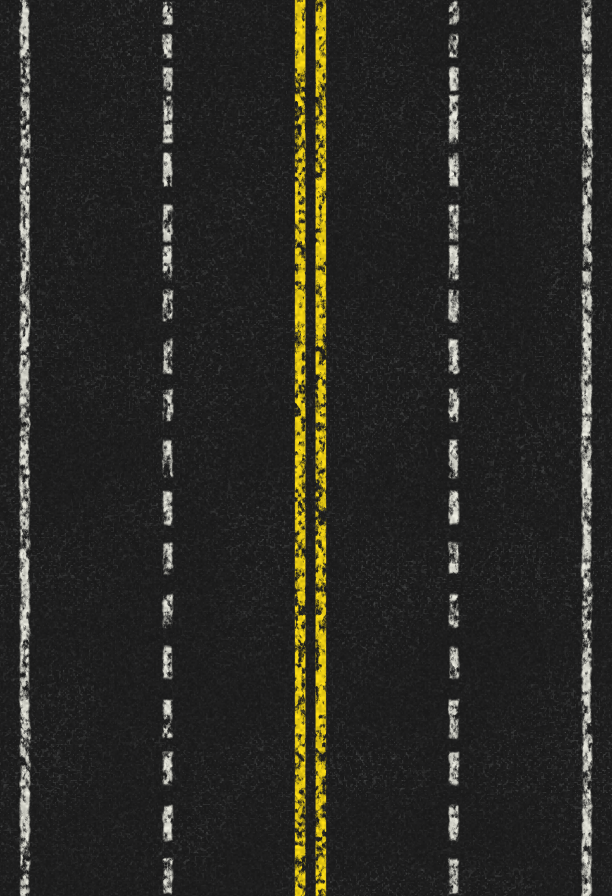
Reproduce this texture procedurally as a Shadertoy shader.

```glsl
// Worn road seen from above: dark speckled asphalt, two solid white edge lines,
// two columns of uneven white dashes and a double yellow centre line.
// Lines are box masks with noisy edges; layered noise chips the paint away.

// Horizontal positions are fractions of the width, vertical ones of the height.
const vec2 EDGE_X = vec2(0.0405, 0.959);
const vec2 DASH_X = vec2(0.2740, 0.7415);
const vec2 CENTRE_X = vec2(0.4905, 0.5242);
const float WHITE_HALF = 0.0074;
const float YELLOW_HALF = 0.0086;

// Short dashes fill the top zone, longer ones the rest (depth is from the top).
const float ZONE_DEPTH = 0.1035;
const float SHORT_PITCH = 0.0365;
const float SHORT_LENGTH = 0.0255;
const float LONG_PITCH = 0.0570;
const float LONG_LENGTH = 0.0385;

const vec3 ASPHALT = vec3(0.112, 0.112, 0.113);
const vec3 STONE = vec3(0.40, 0.41, 0.41);
const vec3 WHITE = vec3(0.88, 0.88, 0.84);
const vec3 YELLOW = vec3(0.96, 0.84, 0.08);

float hash(vec2 p) {
    vec3 q = fract(p.xyx * vec3(0.1031, 0.1030, 0.0973));
    q += dot(q, q.yzx + 33.33);
    return fract((q.x + q.y) * q.z);
}

float noise(vec2 p) {
    vec2 i = floor(p), f = fract(p);
    f = f * f * (3.0 - 2.0 * f);
    return mix(mix(hash(i), hash(i + vec2(1, 0)), f.x),
               mix(hash(i + vec2(0, 1)), hash(i + vec2(1, 1)), f.x), f.y);
}

float fbm(vec2 p) {
    float sum = 0.0, amp = 0.533;
    for (int i = 0; i < 4; i++) {
        sum += amp * noise(p);
        p = mat2(1.6, 1.2, -1.2, 1.6) * p + 17.3;
        amp *= 0.5;
    }
    return sum;
}

// Distance to the nearest stone centre
float stoneDistance(vec2 p) {
    vec2 cell = floor(p);
    float nearest = 2.0;
    for (int y = -1; y <= 1; y++)
    for (int x = -1; x <= 1; x++) {
        vec2 c = cell + vec2(x, y);
        vec2 centre = c + vec2(hash(c + 3.7), hash(c + 91.2));
        nearest = min(nearest, length(p - centre));
    }
    return nearest;
}

vec3 asphalt(vec2 p) {
    float patches = smoothstep(0.2, 0.8, fbm(p * 14.0 + 5.0));
    float grain = noise(p * 480.0);
    float rim = 1.0 - smoothstep(0.0, 0.28, abs(stoneDistance(p * 75.0) - 0.45));
    float dots = smoothstep(0.5, 0.9, noise(p * 520.0 + 40.0));
    float speck = smoothstep(0.72, 0.95, noise(p * 450.0 + 80.0));
    float light = (0.25 + 0.75 * rim) * dots * 0.30 + speck * 0.34;
    vec3 base = ASPHALT * (0.84 + 0.28 * grain);
    return mix(base, STONE, light * mix(0.3, 0.85, patches));
}

// Soft-edged band: 1 inside, 0 outside
float band(float d, float halfWidth, float soft) {
    return 1.0 - smoothstep(-soft, soft, abs(d) - halfWidth);
}

// Start offset of a long dash, in pitches: a slow drift and a local push
float dashDrift(float k) {
    float push = (k - 1.7) / 1.3;
    return 0.29 * exp(-push * push) - 0.20 * sin(k * 0.2094);
}

float dashes(float depth, float soft) {
    float mask = 0.0;
    if (depth < ZONE_DEPTH) {
        float t = mod(depth, SHORT_PITCH) - 0.5 * SHORT_LENGTH - 0.002;
        mask = band(t, 0.5 * SHORT_LENGTH, soft);
    }
    float first = floor((depth - ZONE_DEPTH) / LONG_PITCH);
    for (int i = -1; i <= 1; i++) {
        float k = first + float(i);
        if (k < 0.0) continue;
        float start = ZONE_DEPTH + LONG_PITCH * (k + dashDrift(k));
        float size = LONG_LENGTH + 0.009 * (hash(vec2(k, 4.0)) - 0.5);
        size += k < 1.0 ? 0.012 : 0.0;
        mask = max(mask, band(depth - start - 0.5 * size, 0.5 * size, soft));
    }
    return mask;
}

void mainImage(out vec4 fragColor, in vec2 fragCoord) {
    vec2 uv = fragCoord / iResolution.xy;
    vec2 p = fragCoord / iResolution.y;
    vec2 soft = 0.8 / iResolution.xy;

    // Ragged outlines of the white paint
    float rough = fbm(p * 150.0 + 12.0) - 0.5;
    float sway = 0.0025 * (noise(vec2(p.y * 55.0, 2.0)) - 0.5);
    float whiteHalf = WHITE_HALF + 0.005 * rough;
    vec2 edge = abs(uv.x + sway - EDGE_X), dash = abs(uv.x - DASH_X);
    float white = band(min(edge.x, edge.y), whiteHalf, soft.x + 0.001);
    float column = band(min(dash.x, dash.y), whiteHalf, soft.x + 0.001);
    white = max(white, column * dashes(1.0 - uv.y + 0.004 * rough, soft.y + 0.001));

    // Crisp double centre line
    vec2 centre = abs(uv.x - CENTRE_X);
    float yellow = band(min(centre.x, centre.y), YELLOW_HALF, soft.x);

    // Chipped paint: fine flakes, slightly denser in broad worn areas
    float flakes = fbm(p * vec2(260.0, 190.0));
    float worn = fbm(p * 38.0 + 9.0);
    float wear = 0.72 * flakes + 0.28 * worn;
    float whiteCover = smoothstep(0.28, 0.60, wear);
    float yellowCover = smoothstep(0.31, 0.56, wear);
    float fade = 0.84 + 0.22 * noise(p * 330.0);

    vec3 color = asphalt(p);
    color = mix(color, WHITE * fade, white * whiteCover);
    color = mix(color, YELLOW * fade, yellow * yellowCover);
    fragColor = vec4(color, 1.0);
}
```
